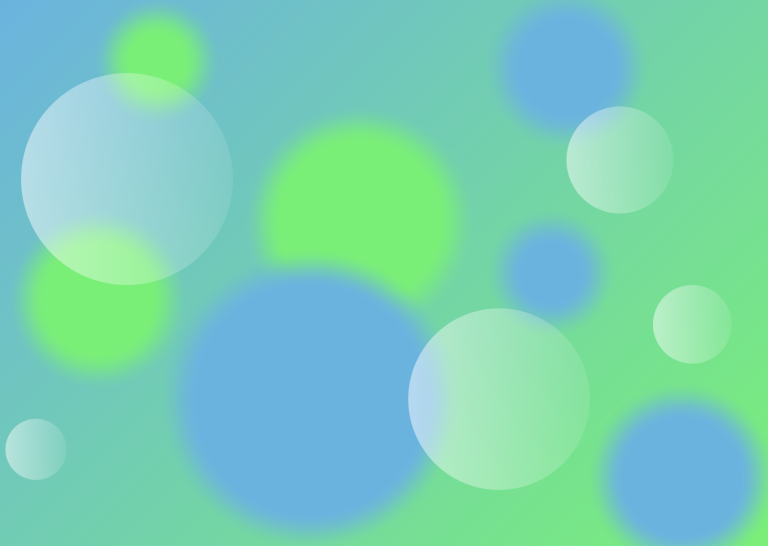
A WebGL 1 fragment shader for this background:

```glsl
precision highp float;
// Soft blue and green blobs with translucent glass discs on a diagonal gradient.

uniform vec2 u_resolution;

const vec3 BLUE = vec3(0.42, 0.702, 0.875);
const vec3 GREEN = vec3(0.478, 0.937, 0.47);

// Blurred disc of a single colour.
vec3 addBlob(vec3 base, vec2 p, vec2 center, float radius, vec3 color) {
    float edge = distance(p, center) - radius;
    return mix(base, color, 1.0 - smoothstep(-0.036, 0.036, edge));
}

// Crisp white disc that fades out from left to right.
vec3 addGlass(vec3 base, vec2 p, vec2 center, float radius) {
    float pixel = 1.0 / u_resolution.y;
    vec2 offset = p - center;
    float cover = 1.0 - smoothstep(-0.75 * pixel, 0.75 * pixel, length(offset) - radius);
    float across = clamp(0.5 + 0.5 * offset.x / radius, 0.0, 1.0);
    return mix(base, vec3(1.0), cover * mix(0.5, 0.1, across));
}

void main() {
    // Units of canvas height, measured down from the top left corner.
    vec2 p = vec2(gl_FragCoord.x, u_resolution.y - gl_FragCoord.y) / u_resolution.y;
    float aspect = u_resolution.x / u_resolution.y;

    // Diagonal backdrop
    vec3 color = mix(BLUE, GREEN, (p.x + p.y) / (aspect + 1.0));

    // Blurred blobs, back to front
    color = addBlob(color, p, vec2(0.288, 0.112), 0.083, GREEN);
    color = addBlob(color, p, vec2(0.180, 0.549), 0.132, GREEN);
    color = addBlob(color, p, vec2(0.659, 0.405), 0.178, GREEN);
    color = addBlob(color, p, vec2(0.568, 0.732), 0.243, BLUE);
    color = addBlob(color, p, vec2(1.038, 0.124), 0.120, BLUE);
    color = addBlob(color, p, vec2(1.009, 0.500), 0.087, BLUE);
    color = addBlob(color, p, vec2(1.249, 0.874), 0.141, BLUE);

    // Glass discs
    color = addGlass(color, p, vec2(0.2326, 0.328), 0.194);
    color = addGlass(color, p, vec2(1.1355, 0.293), 0.098);
    color = addGlass(color, p, vec2(1.268, 0.594), 0.072);
    color = addGlass(color, p, vec2(0.914, 0.731), 0.1663);
    color = addGlass(color, p, vec2(0.066, 0.823), 0.056);

    gl_FragColor = vec4(color, 1.0);
}
```
